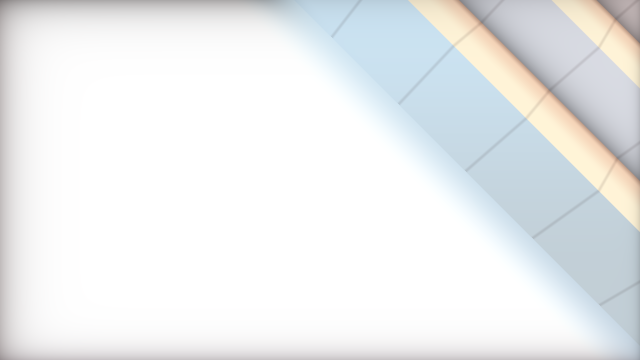
A Shadertoy shader for this background:

```glsl
// Bright white sheet with diagonal tiled steps across the upper right corner.
// Bands are cut along the 45 degree coordinate u; tile seams are interpolated
// between folds, and soft exponential shading darkens the canvas borders.

// Each fold: position along u, height of its first seam, seam spacing
const vec3 folds[6] = vec3[6](
    vec3(0.817,  0.104, 0.186), vec3(1.133, -0.074, 0.2014),
    vec3(1.275, -0.126, 0.1887), vec3(1.532, -0.271, 0.2014),
    vec3(1.657, -0.324, 0.1887), vec3(1.914, -0.469, 0.2014));

// Thin seam lines that bend at every fold
float seamMask(float u, float down, float pixel) {
    vec3 seam = folds[0];
    for (int i = 0; i < 5; i++) {
        float t = (u - folds[i].x) / (folds[i + 1].x - folds[i].x);
        if (t >= 0.0) seam = mix(folds[i], folds[i + 1], t);
    }
    float k = (down - seam.y) / seam.z;
    float dist = abs(fract(k + 0.5) - 0.5) * seam.z * 0.7;
    return (1.0 - smoothstep(0.0, 0.001 + pixel, dist)) * step(folds[0].x, u);
}

// Cream riser, turning peach and then brown towards its far fold
vec3 riserColor(float w) {
    vec3 c = mix(vec3(1.0, 0.955, 0.845), vec3(0.96, 0.83, 0.72), smoothstep(0.35, 0.92, w));
    return mix(c, vec3(0.72, 0.58, 0.50), smoothstep(0.84, 1.04, w));
}

void mainImage(out vec4 fragColor, in vec2 fragCoord) {
    vec2 p = fragCoord / iResolution.y;
    float aspect = iResolution.x / iResolution.y;
    float pixel = 1.0 / iResolution.y;
    float down = 1.0 - p.y;
    float u = p.x - down;

    // White sheet curving into a pale blue bevel
    vec3 bevel = mix(vec3(0.82, 0.91, 0.96), vec3(0.77, 0.83, 0.88), down);
    vec3 col = mix(vec3(1.0), bevel, smoothstep(vec3(0.64, 0.66, 0.68), vec3(0.85), vec3(u)));

    // Broad blue step
    vec3 blueStep = mix(vec3(0.80, 0.895, 0.955), vec3(0.76, 0.81, 0.84), smoothstep(0.0, 0.8, down));
    float onSteps = smoothstep(-pixel, pixel, u - folds[0].x);
    col = mix(col, blueStep, onSteps);

    // Two cream risers, each followed by a grey step shaded at its foot
    for (int i = 0; i < 2; i++) {
        float near = folds[2 * i + 1].x;
        float far = folds[2 * i + 2].x;
        vec3 riser = riserColor((u - near) / (far - near));
        col = mix(col, riser, smoothstep(-pixel, pixel, u - near));

        vec3 grey = mix(vec3(0.85, 0.86, 0.89), vec3(0.85, 0.80, 0.80), float(i));
        grey *= 1.0 - 0.34 * exp(-max(u - far, 0.0) / 0.045);
        col = mix(col, grey, smoothstep(-pixel, pixel, u - far));
    }

    col *= 1.0 - vec3(0.09, 0.10, 0.10) * seamMask(u, down, pixel);

    // Border shading, weaker over the steps
    float weight = mix(1.0, 0.3, smoothstep(0.72, 0.86, u));
    col *= 1.0 - weight * vec3(0.34, 0.35, 0.35) * exp(-down / 0.04);
    col *= 1.0 - weight * vec3(0.25, 0.27, 0.27) * exp(-p.x / 0.045);
    col *= 1.0 - weight * vec3(0.22, 0.24, 0.23) * exp(-p.y / 0.03);
    col *= 1.0 - 0.16 * exp(-(aspect - p.x) / 0.012);

    fragColor = vec4(col, 1.0);
}
```
